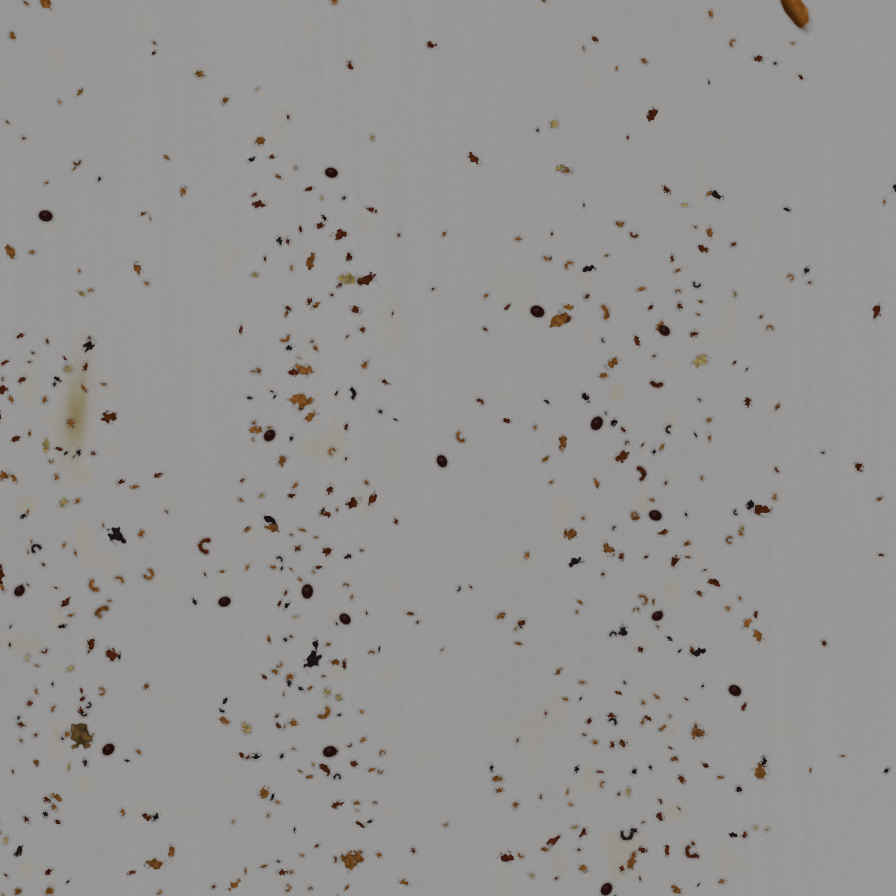
This texture is drawn by a Shadertoy shader. Its source:

```glsl
// Brown crumbs, dark seeds and curled shreds strewn over a matte grey sheet.
// Jittered grids place the debris; a density field gathers it in three columns.
// Each piece is a noise-warped distance shape with mottling and a soft shadow.

vec3 hash3(vec3 p) {
    p = fract(p * vec3(.1031, .1030, .0973));
    p += dot(p, p.yxz + 33.33);
    return fract((p.xxy + p.yxx) * p.zyx);
}

float noise(vec2 p) {
    vec2 i = floor(p), f = fract(p);
    f = f * f * (3. - 2. * f);
    vec2 e = vec2(0, 1);
    return mix(mix(hash3(vec3(i, 3)).x, hash3(vec3(i + e.yx, 3)).x, f.x),
               mix(hash3(vec3(i + e.xy, 3)).x, hash3(vec3(i + e.yy, 3)).x, f.x), f.y);
}

vec2 rotate(vec2 p, float a) {
    float c = cos(a), s = sin(a);
    return vec2(c * p.x + s * p.y, c * p.y - s * p.x);
}

float bump(float x, float center, float width) {
    x = (x - center) / width;
    return exp(-x * x);
}

// Three vertical drifts that thin out toward the top
float density(vec2 p) {
    float left = bump(p.x, .05, .085) * mix(1., .3, smoothstep(.45, .75, p.y));
    float middle = bump(p.x, .34, .075) * mix(1., .25, smoothstep(.55, .95, p.y));
    float right = bump(p.x, .71, .105) * mix(.95, .1, smoothstep(.5, .95, p.y));
    return .06 + left + middle + right;
}

float arcDistance(vec2 q, float radius, float halfAngle) {
    vec2 tip = vec2(sin(halfAngle), cos(halfAngle));
    q.x = abs(q.x);
    return tip.y * q.x > tip.x * q.y ? length(q - tip * radius) : abs(length(q) - radius);
}

// Soft contact shadow, then the piece itself
void paint(inout vec3 col, float d, vec3 tint) {
    float edge = max(.0012, .8 / iResolution.y);
    col *= 1. - .13 * smoothstep(.0045, 0., d);
    col = mix(col, tint, smoothstep(edge, -edge, d));
}

vec3 crumbTint(float kind, float shade) {
    vec3 tint = kind < .36 ? vec3(.27, .12, .06)
              : kind < .76 ? vec3(.43, .27, .12)
              : kind < .95 ? vec3(.10, .085, .08)
                           : vec3(.52, .46, .28);
    return tint * mix(.65, 1.25, shade);
}

void scatterCrumbs(inout vec3 col, vec2 p, float cells, float size, float share, float seed) {
    for (int i = 0; i < 4; i++) {
        vec2 cell = floor(p * cells - .5) + vec2(i & 1, i >> 1);
        vec3 place = hash3(vec3(cell + 20., seed));
        vec3 form = hash3(vec3(cell + 20., seed + 7.));
        vec3 look = hash3(vec3(cell + 20., seed + 13.));
        vec2 center = (cell + place.xy) / cells;
        if (place.z > share * density(center)) continue;

        float radius = size * mix(.55, 1.5, form.x * form.x);
        vec2 q = rotate(p - center, 6.283 * form.y);
        float rough = noise(q / radius * 1.7 + 90. * look.xy) - .5;
        float d = length(q * vec2(.8, mix(.95, 1.7, form.z))) - radius * (1. + 1.1 * rough);
        if (look.z > .87)
            d = arcDistance(q, radius * 1.15, mix(.7, 2., form.z)) - radius * (.38 + .3 * rough);
        float mottle = noise(p * 330. + 40.) * .7 + .3 * look.y;
        paint(col, d, crumbTint(look.x, mottle));
    }
}

// Smooth oval seeds with a faint gloss
void scatterSeeds(inout vec3 col, vec2 p) {
    for (int i = 0; i < 4; i++) {
        vec2 cell = floor(p * 12. - .5) + vec2(i & 1, i >> 1);
        vec3 place = hash3(vec3(cell + 20., 51)), form = hash3(vec3(cell + 20., 58));
        vec2 center = (cell + place.xy) / 12.;
        if (place.z > .32 * density(center)) continue;
        vec2 q = rotate(p - center, 3.14 * form.x);
        float d = length(q * vec2(.9, 1.15)) - mix(.0058, .0072, form.y);
        float gloss = smoothstep(.004, 0., length(p - center - vec2(-.001, .002)));
        paint(col, d, vec3(.13, .055, .045) + .09 * gloss);
    }
}

void mainImage(out vec4 fragColor, in vec2 fragCoord) {
    vec2 p = fragCoord / iResolution.y;

    // Grey sheet: broad shading, faint vertical streaks, fine grain
    vec3 col = vec3(.601, .593, .588);
    col += .012 * (noise(p * 3.) - .5) + .008 * (noise(p * vec2(90, 4)) - .5);
    col += .012 * (noise(p * 300.) - .5);

    // Yellow smear and a few pale damp spots
    vec2 smear = rotate(p - vec2(.085, .54), -.12) / vec2(.015, .055);
    float stain = exp(-dot(smear, smear) * 1.4) * (.6 + .5 * noise(p * vec2(150, 30)));
    col = mix(col, vec3(.48, .41, .20), .65 * stain);
    col = mix(col, vec3(.59, .57, .46), .35 * smoothstep(.78, .95, noise(p * 32. + 7.))
                                            * min(density(p), 1.));

    // Dust, crumbs, larger fragments, seeds
    scatterCrumbs(col, p, 52., .0021, .30, 11.);
    scatterCrumbs(col, p, 37., .0041, .40, 23.);
    scatterCrumbs(col, p, 27., .0054, .26, 37.);
    scatterSeeds(col, p);

    // Knobbly clump at lower left, amber husk at the top edge
    float lumps = noise(p * 210.);
    paint(col, length((p - vec2(.091, .18)) * vec2(1.1, .85)) - .012 - .012 * (lumps - .5),
          mix(vec3(.13, .09, .05), vec3(.42, .32, .18), lumps));
    vec2 husk = rotate(p - vec2(.887, .99), -.95);
    float huskEdge = length(husk * vec2(.5, 1.15)) - .0125 - .004 * (noise(p * 110.) - .5);
    paint(col, huskEdge, mix(vec3(.24, .12, .04), vec3(.55, .34, .12),
                             smoothstep(-.008, .004, husk.y) * (.6 + .5 * lumps)));

    fragColor = vec4(col, 1);
}
```
